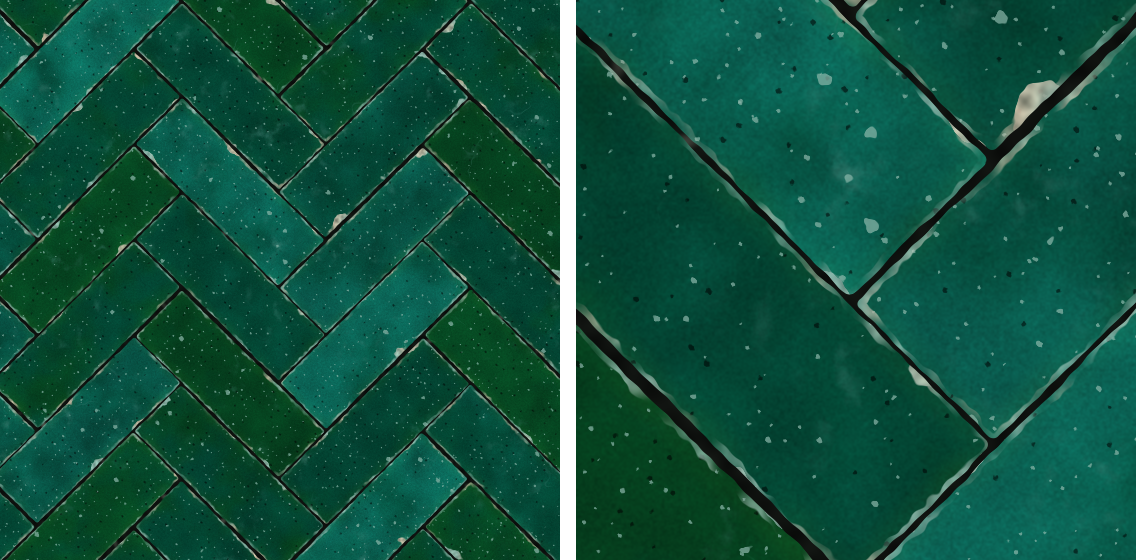
Left: the whole. Right: its middle third, enlarged.
This texture is drawn by a WebGL 1 fragment shader. Its source:

```glsl
precision highp float;
// Glazed emerald bricks, 3 by 1, laid in a 45 degree herringbone with thin dark joints.
// A turned square grid is grouped into bricks by its diagonal index; gradient noise
// gives each brick its own tone, cloudy glaze, chipped pale rims, scuffs and specks.
uniform vec2 u_resolution;

vec2 hash2(vec2 p) {
  vec3 q = fract(p.xyx * vec3(0.1031, 0.1030, 0.0973));
  q += dot(q, q.yzx + 33.33);
  return fract((q.xx + q.yz) * q.zy);
}

float corner(vec2 cell, vec2 f, vec2 o) {
  return dot(hash2(cell + o) * 2.0 - 1.0, f - o);
}

// Gradient noise, roughly -0.7 to 0.7
float noise(vec2 p) {
  vec2 i = floor(p), f = fract(p);
  vec2 w = f * f * f * (f * (f * 6.0 - 15.0) + 10.0);
  float low = mix(corner(i, f, vec2(0, 0)), corner(i, f, vec2(1, 0)), w.x);
  float high = mix(corner(i, f, vec2(0, 1)), corner(i, f, vec2(1, 1)), w.x);
  return mix(low, high, w.y);
}

float fbm(vec2 p) {
  float sum = 0.0, amp = 1.0;
  for (int i = 0; i < 5; i++) {
    sum += amp * noise(p);
    p = mat2(1.6, 1.2, -1.2, 1.6) * p + 17.3;
    amp *= 0.5;
  }
  return sum;
}

float roundedBox(vec2 p, vec2 halfSize, float r) {
  vec2 q = abs(p) - halfSize + r;
  return length(max(q, 0.0)) + min(max(q.x, q.y), 0.0) - r;
}

// Small irregular dots, at most one per grid cell
float specks(vec2 p, float chance, float radius, float aa) {
  vec2 cell = floor(p), r = hash2(cell + 71.0);
  vec2 offset = fract(p) - 0.3 - 0.4 * hash2(cell + 13.0);
  float d = length(offset * vec2(1.0, 0.7 + 0.6 * r.x)) + 0.08 * noise(p * 9.0);
  float size = radius * (0.4 + r.x);
  return step(r.y, chance) * (1.0 - smoothstep(size - aa, size + aa, d));
}

void main() {
  vec2 pos = gl_FragCoord.xy / u_resolution.y;
  float aa = 8.3 / u_resolution.y;

  // Turned grid: one unit is one brick width
  vec2 g = vec2(11.64 * pos.x, 11.72 * (1.0 - pos.y));
  vec2 uv = 0.5 * vec2(g.x + g.y, g.x - g.y) - vec2(1.9, 0.88);

  // Three steps along a diagonal belong to one brick, the next three to its partner
  vec2 cell = floor(uv), f = fract(uv);
  float s = mod(cell.x + cell.y, 6.0);
  bool falling = s < 2.5;
  vec2 id = falling ? cell - vec2(s, 0.0) : cell - vec2(0.0, s - 3.0) + 41.0;
  vec2 p = falling ? vec2(s + f.x, f.y) : vec2(s - 3.0 + f.y, f.x);
  p -= vec2(1.5, 0.5);
  vec2 rnd = hash2(id + 50.0), rnd2 = hash2(id + 113.0);
  vec2 q = uv + rnd2 * 60.0 + 90.0;

  // Hand cut outline, slightly shifted and skewed
  vec2 shifted = p - (rnd2 - 0.5) * 0.022;
  shifted.y += p.x * (rnd.y - 0.5) * 0.014;
  float d = roundedBox(shifted, vec2(1.481, 0.481), 0.035);
  d += 0.014 * noise(q * 3.0) + 0.012 * noise(q * 11.0);

  // Glaze: yellow green, emerald and teal, clouded
  float cloud = fbm(q * 1.1);
  float tone = 0.46 + (rnd.x - 0.5) * 0.85 + 0.36 * cloud;
  vec3 glaze = mix(vec3(0.02, 0.265, 0.125), vec3(0.01, 0.27, 0.20), smoothstep(0.1, 0.45, tone));
  glaze = mix(glaze, vec3(0.04, 0.39, 0.335), smoothstep(0.48, 0.95, tone));
  glaze *= 1.0 + 0.24 * fbm(q * 1.9 + 31.0) + 0.14 * noise(q * 34.0) + 0.12 * noise(q * 60.0);
  glaze *= 0.93 + 0.14 * rnd.y;
  float border = smoothstep(-0.16, -0.02, d);
  glaze += border * vec3(0.03, 0.04, 0.0) * (0.5 + noise(q * 2.5));

  // Frosted scuffs and fine hair scratches
  float worn = smoothstep(0.05, 0.5, noise(q * 1.4 + 7.0) + 0.15 * rnd.x);
  float frost = worn * smoothstep(0.0, 0.8, fbm(q * 5.0));
  float scratch = 1.0 - smoothstep(0.0, 0.025 + aa, abs(noise(q * 2.3 + 0.3 * noise(q * 8.0))));
  scratch *= smoothstep(0.2, 0.5, noise(q * 2.0 + 23.0));
  glaze = mix(glaze, vec3(0.30, 0.54, 0.50), 0.5 * frost + 0.22 * scratch);

  // Dark pits and pale specks at three sizes
  glaze *= 1.0 - 0.55 * specks(q * 8.0 + 5.0, 0.22, 0.1, aa * 8.0);
  for (int i = 0; i < 3; i++) {
    float scale = 3.0 + 4.0 * float(i);
    float dots = specks(q * scale, 0.13 + 0.04 * float(i), 0.09, aa * scale * 0.7);
    glaze = mix(glaze, vec3(0.55, 0.72, 0.67), 0.7 * dots);
  }

  // Pale bare clay along worn rims, wider where a flake has come off
  float rimWidth = 0.024 + 0.035 * noise(q * 2.2 + 3.0) + 0.03 * noise(q * 13.0);
  float rim = smoothstep(-aa, aa, d + rimWidth) * smoothstep(-0.3, 0.3, noise(q * 5.0 + 9.0));
  float flakeDepth = 0.42 * (noise(q * 2.7 + 40.0) - 0.27) + 0.04 * noise(q * 16.0);
  float flake = smoothstep(-aa, aa, d + flakeDepth) * step(0.0, flakeDepth);
  vec3 clay = mix(vec3(0.60, 0.74, 0.70), vec3(0.82, 0.73, 0.64), smoothstep(-0.1, 0.35, noise(q * 3.0)));
  clay *= 1.0 + 0.4 * noise(q * 19.0);
  glaze = mix(glaze, clay, max(0.72 * rim, 0.85 * flake));

  // Joint: nearly black, with crumbs of mortar
  vec3 joint = vec3(0.055, 0.065, 0.055) * (1.0 + noise(uv * 9.0 + 80.0));
  joint = mix(joint, vec3(0.50, 0.50, 0.45), 0.6 * smoothstep(0.25, 0.5, noise(uv * 4.0 + 64.0)));
  gl_FragColor = vec4(mix(glaze, joint, smoothstep(-0.6 * aa, 0.6 * aa, d)), 1.0);
}
```
